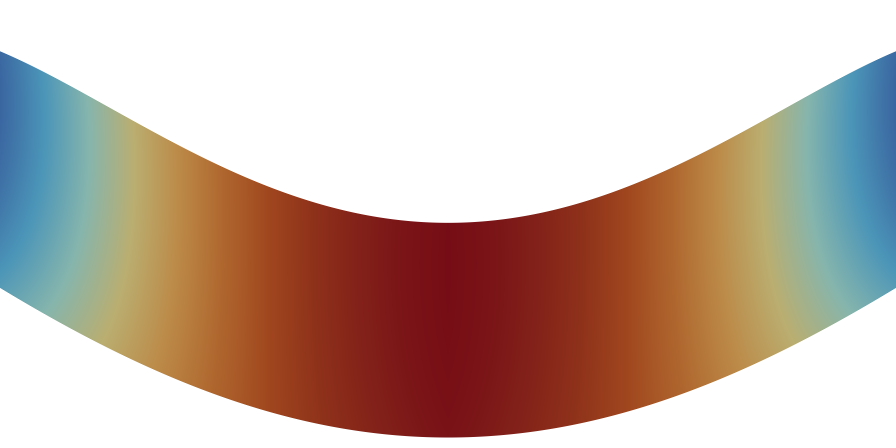
This background is drawn by a Shadertoy shader. Its source:

```glsl
// A thick sagging beam on white, shaded from a deep red middle to blue ends.
#define TOP_MIDDLE 0.5026
#define BOTTOM_MIDDLE 0.0234
#define TOP_BEND vec3(0.521, -0.104, -0.034)
#define BOTTOM_BEND vec3(0.365, -0.031, 0.0)
#define CORE_DEPTH 0.2
#define CENTER_SHIFT 0.08
#define END_SHIFT -0.12

// Colour ramp at equal steps from the beam's middle to its ends
const vec3 RAMP[11] = vec3[11](
    vec3(0.463, 0.051, 0.086),
    vec3(0.478, 0.078, 0.090),
    vec3(0.510, 0.129, 0.098),
    vec3(0.557, 0.192, 0.102),
    vec3(0.627, 0.275, 0.118),
    vec3(0.686, 0.400, 0.180),
    vec3(0.737, 0.541, 0.282),
    vec3(0.729, 0.682, 0.440),
    vec3(0.525, 0.710, 0.675),
    vec3(0.294, 0.584, 0.722),
    vec3(0.227, 0.396, 0.627));

vec3 rampColor(float level) {
    float position = clamp(level, 0.0, 1.0) * 10.0;
    int index = min(int(position), 9);
    return mix(RAMP[index], RAMP[index + 1], position - float(index));
}

// Even polynomial: rise of an edge at distance x from the middle
float bendHeight(float x, vec3 bend) {
    float x2 = x * x;
    return dot(bend, vec3(x2, x2 * x2, x2 * x2 * x2));
}

void mainImage(out vec4 fragColor, in vec2 fragCoord) {
    vec2 uv = fragCoord / iResolution.xy;
    float x = abs(2.0 * uv.x - 1.0);
    float pixel = 1.0 / iResolution.y;

    // Beam outline
    float top = TOP_MIDDLE + bendHeight(x, TOP_BEND);
    float bottom = BOTTOM_MIDDLE + bendHeight(x, BOTTOM_BEND);
    float inside = min(top - uv.y, uv.y - bottom);
    float coverage = clamp(inside / pixel + 0.5, 0.0, 1.0);

    // Colour bands curve with depth below the upper edge
    float depth = clamp((top - uv.y) / (top - bottom), 0.0, 1.0);
    float offset = (depth - CORE_DEPTH) / (1.0 - CORE_DEPTH);
    float shift = mix(CENTER_SHIFT, END_SHIFT, x) * offset * offset;
    vec3 beam = rampColor(x + shift);

    fragColor = vec4(mix(vec3(1.0), beam, coverage), 1.0);
}
```
